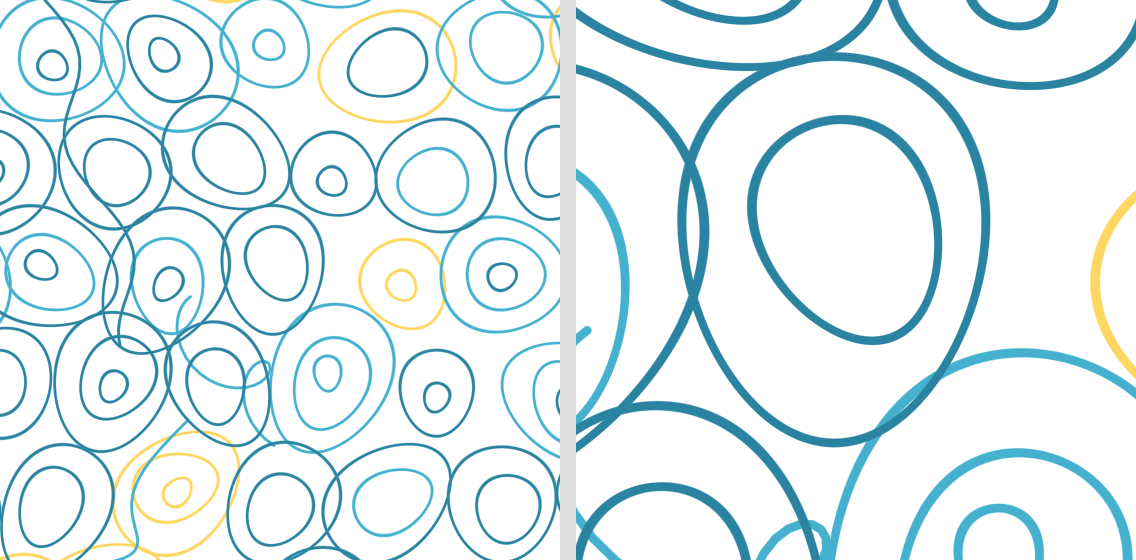
Left: the whole. Right: its middle third, enlarged.
Give the GLSL for this pattern, as a Shadertoy shader.

```glsl
// Loose line drawing of nested, wobbly ovals in teal, sky blue and amber on white.
// Ovals sit on a jittered, staggered grid; a few wandering strands run between them.
// Each ink colour keeps its own nearest-line distance, and the inks are then layered.

const vec3 PAPER = vec3(1.0);
const vec3 TEAL  = vec3(0.165, 0.515, 0.63);
const vec3 SKY   = vec3(0.27, 0.695, 0.81);
const vec3 AMBER = vec3(1.0, 0.84, 0.38);

float hash(vec2 p) {
    p = fract(p * vec2(0.1031, 0.1137) + 0.07);
    p += dot(p, p.yx + 33.33);
    return fract((p.x + p.y) * p.x * 17.3);
}

vec2 hash2(vec2 p) {
    return vec2(hash(p + 3.7), hash(p + 19.1));
}

// Distance to the outline of a slightly egg-shaped, rotated ellipse
float ovalLine(vec2 p, float radius, float stretch, float angle) {
    float c = cos(angle), s = sin(angle);
    p = mat2(c, -s, s, c) * p;
    p.x *= 1.0 + 0.13 * clamp(p.y / radius, -1.3, 1.3);
    vec2 axes = radius * vec2(1.0 / stretch, stretch);
    float k1 = length(p / axes);
    float k2 = length(p / (axes * axes));
    return abs(k1 * (k1 - 1.0) / max(k2, 0.001));
}

float segment(vec2 p, vec2 a, vec2 b) {
    vec2 pa = p - a, ba = b - a;
    return length(pa - ba * clamp(dot(pa, ba) / dot(ba, ba), 0.0, 1.0));
}

// Free curves: a swaying line, a curl with a loop, a low tail
vec2 strand(int k, float t) {
    if (k == 0) return vec2(0.08 + 0.17 * t + 0.035 * sin(11.0 * t), 1.0 - 0.62 * t);
    if (k == 1) return vec2(0.34 + 0.17 * t - 0.05 * sin(9.0 * t),
                            0.42 - 0.17 * t + 0.05 * cos(9.0 * t));
    return vec2(0.12 + 0.23 * t + 0.05 * sin(6.0 * t), 0.26 * t * t - 0.01);
}

// Put a line distance into the slot of its ink: x teal, y sky, z amber
void addLine(inout vec3 inks, float d, int ink) {
    if (ink == 0) inks.x = min(inks.x, d);
    else if (ink == 1) inks.y = min(inks.y, d);
    else inks.z = min(inks.z, d);
}

// One nest of two or three ovals around the centre of a grid cell
void addNest(inout vec3 inks, vec2 p, vec2 id) {
    float kind = hash(id + 41.0), tint = hash(id + 7.3);
    float size = mix(0.93, 1.08, hash(id + 63.0));
    int ink = tint < 0.61 ? 0 : tint < 0.88 ? 1 : 2;
    vec3 radii = kind < 0.42 ? vec3(0.113, 0.070, 0.026)
               : kind < 0.76 ? vec3(0.102, 0.060, 0.0)
                             : vec3(0.076, 0.026, 0.0);
    float angle = 6.283 * hash(id + 85.0);
    float stretch = mix(1.02, 1.17, hash(id + 29.0));

    for (int i = 0; i < 3; i++) {
        float radius = radii[i] * size;
        if (radius <= 0.0) break;
        vec2 seed = id + float(i) * 11.7;
        vec2 drift = i == 0 ? vec2(0.0) : (hash2(seed) - 0.5) * 0.022;
        float turn = angle + (hash(seed + 5.0) - 0.5) * 0.9;

        // Inner ovals now and then switch between inks
        int ringInk = ink;
        if (i > 0 && hash(seed + 51.0) < 0.25) ringInk = ink == 0 ? 1 : 0;
        addLine(inks, ovalLine(p - drift, radius, stretch, turn), ringInk);
    }
}

float coverage(float d, float pixel) {
    return 1.0 - smoothstep(-0.8 * pixel, 0.8 * pixel, d - 0.0026);
}

void mainImage(out vec4 fragColor, in vec2 fragCoord) {
    vec2 uv = fragCoord / iResolution.y;
    float pixel = 1.0 / iResolution.y;
    vec3 inks = vec3(1.0);

    // Nests on a staggered grid
    float cell = 0.2;
    float row = floor(uv.y / cell);
    for (float j = -1.0; j <= 1.0; j++) {
        float stagger = 0.5 * mod(row + j, 2.0);
        float column = floor(uv.x / cell - stagger);
        for (float i = -1.0; i <= 1.0; i++) {
            vec2 id = vec2(column + i, row + j);
            vec2 jitter = (hash2(id) - 0.5) * 0.24;
            vec2 centre = (id + 0.5 + vec2(stagger, 0.0) + jitter) * cell;
            addNest(inks, uv - centre, id + 20.0);
        }
    }

    // Strands traced as short segments
    for (int k = 0; k < 3; k++) {
        vec2 a = strand(k, 0.0);
        for (int i = 1; i <= 36; i++) {
            vec2 b = strand(k, float(i) / 36.0);
            addLine(inks, segment(uv, a, b), k == 0 ? 0 : 1);
            a = b;
        }
    }

    // Layer the inks, teal on top
    vec3 color = mix(PAPER, AMBER, coverage(inks.z, pixel));
    color = mix(color, SKY, coverage(inks.y, pixel));
    color = mix(color, TEAL, coverage(inks.x, pixel));
    fragColor = vec4(color, 1.0);
}
```
